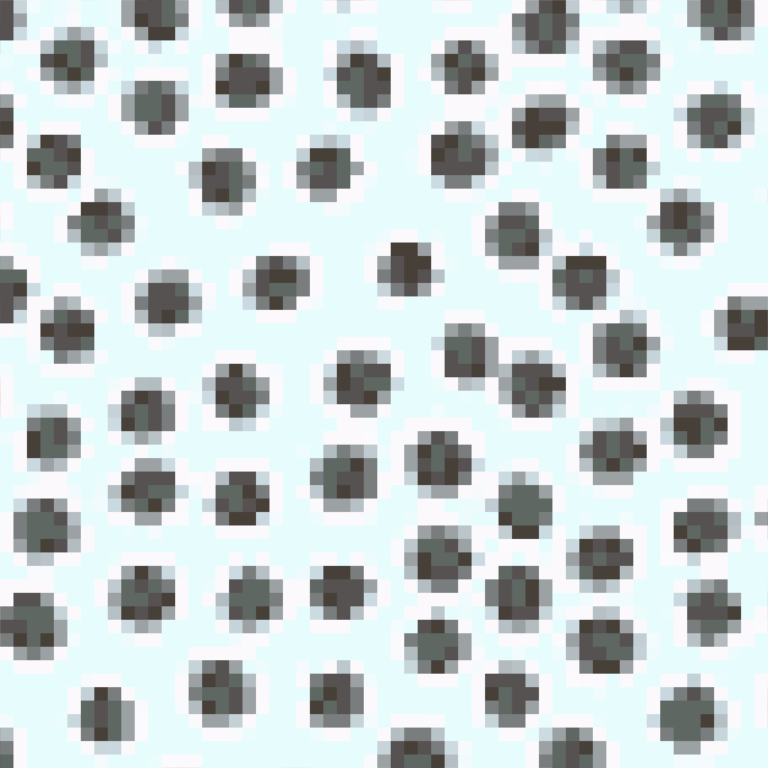
This pattern is drawn by a three.js fragment shader. Its source:

```glsl
// Mosaic of loosely packed dark grey dots with white halos on pale cyan.
varying vec2 vUv;

#define TILES 57.0     // mosaic tiles across the canvas
#define SPACING 0.1395 // distance between neighbouring dots
#define TURN 0.31      // rotation of the dot lattice, radians
#define BEND 0.25      // slow bending of the rows, in spacings
#define JITTER 0.22    // random shift of each dot, in spacings
#define RADIUS 1.75    // radius of the dark core, in tiles
#define GRAIN 0.36     // roughness of the dot rim, in tiles
#define SOFT 0.06      // half width of a tile edge, in tiles

const vec3 CYAN = vec3(0.90, 0.99, 0.992);
const vec3 WHITE = vec3(0.99, 0.978, 0.992);
const vec3 PALE = vec3(0.80, 0.86, 0.885);
const vec3 SILVER = vec3(0.70, 0.735, 0.75);
const vec3 GREY = vec3(0.61, 0.63, 0.64);
const vec3 STEEL = vec3(0.48, 0.49, 0.49);
const vec3 SLATE = vec3(0.37, 0.405, 0.385);
const vec3 CHARCOAL = vec3(0.34, 0.32, 0.32);
const vec3 BROWN = vec3(0.28, 0.25, 0.22);

float hash(vec2 p) {
  return fract(sin(dot(p, vec2(127.1, 311.7))) * 43758.545);
}

vec2 hash2(vec2 p) {
  return vec2(hash(p), hash(p + vec2(37.2, 17.9)));
}

// Distance in tiles to the nearest dot centre, scaled by the dot's shape
float dotDistance(vec2 p) {
  float c = cos(TURN), s = sin(TURN);
  vec2 q = mat2(c, -s, s, c) * p / SPACING;
  float row0 = floor(q.y / 0.866);
  float nearest = 100.0;
  for (int j = -2; j <= 2; j++) {
    float row = row0 + float(j);
    float stagger = 0.5 * mod(row, 2.0);
    for (int i = -2; i <= 2; i++) {
      vec2 id = vec2(floor(q.x - stagger) + float(i), row);
      vec2 centre = vec2(id.x + stagger, row * 0.866);
      vec2 bend = vec2(sin(1.2 * centre.y + 0.5 * centre.x),
                       sin(1.1 * centre.x - 0.6 * centre.y + 1.0));
      centre += BEND * bend + JITTER * (hash2(id) - 0.5);
      vec2 shape = 1.0 + 0.2 * (hash2(id + 71.3) - 0.5);
      vec2 offset = (q - centre) * shape;
      nearest = min(nearest, length(offset) * SPACING * TILES);
    }
  }
  return nearest;
}

// One flat colour per tile, chosen by distance with some grain
vec3 tileColour(vec2 tile) {
  float d = dotDistance((tile + 0.5) / TILES);
  float pick = hash(tile + 5.7);
  float rim = d + GRAIN * (hash(tile + 91.4) - 0.5) - RADIUS;

  // Dark core: slate in the middle, more brown toward the rim
  if (rim < 0.0) {
    if (pick < mix(0.10, 0.34, smoothstep(0.6, 1.5, d))) return BROWN;
    return pick < mix(0.45, 0.70, smoothstep(0.4, 1.6, d)) ? CHARCOAL : SLATE;
  }

  // Stepped grey rim
  if (rim < 0.24) return STEEL;
  if (rim < 0.46) return GREY;
  if (rim < 0.74) return mix(SILVER, PALE, smoothstep(0.46, 0.70, rim));

  // Broken white halo over the ground
  float halo = (1.0 - smoothstep(1.35, 1.75, rim)) * step(pick, 0.88);
  return mix(CYAN, WHITE, halo);
}

void main() {
  // Blend the four nearest tiles across narrow smooth edges
  vec2 g = vUv * TILES - 0.5;
  vec2 tile = floor(g);
  vec2 f = smoothstep(0.5 - SOFT, 0.5 + SOFT, fract(g));
  vec3 low = mix(tileColour(tile), tileColour(tile + vec2(1.0, 0.0)), f.x);
  vec3 high = mix(tileColour(tile + vec2(0.0, 1.0)), tileColour(tile + 1.0), f.x);
  gl_FragColor = vec4(mix(low, high, f.y), 1.0);
}
```
